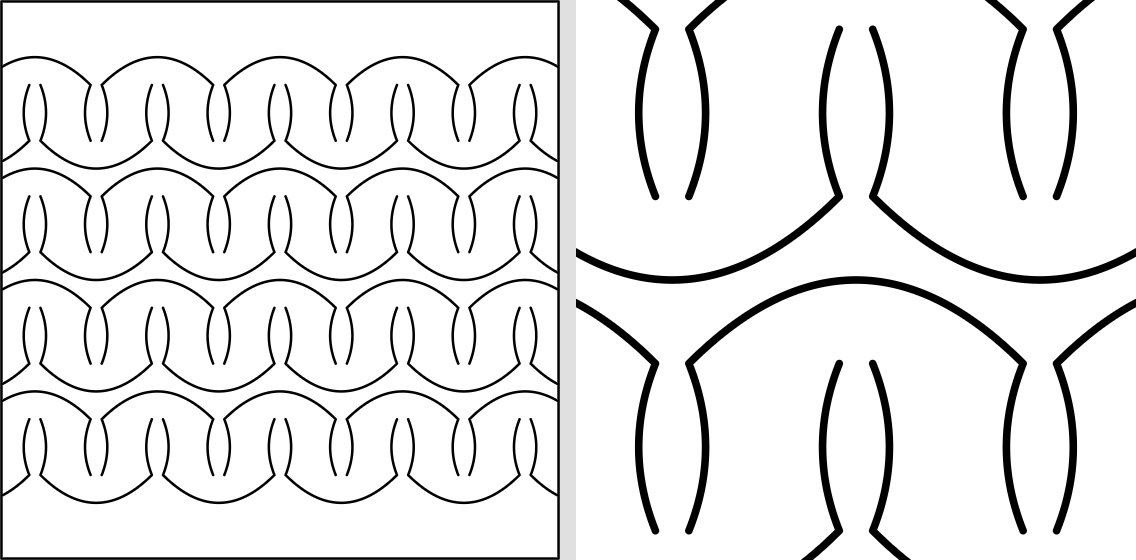
Left: the whole. Right: its middle third, enlarged.
This pattern is drawn by a Shadertoy shader. Its source:

```glsl
#define SPAN 10.052       // canvas width in pattern units
#define FRAME 5.0         // half side of the square frame
#define ROWS 4
#define ROW_PITCH 2.0
#define ARCH_PITCH 2.2
#define LINE_WIDTH 0.0455
#define INK vec3(0.0)
#define PAPER vec3(1.0)

// Distance to the curve (t, height - bend * t^2) for |t| <= reach
float sdParabola(vec2 p, float height, float bend, float reach) {
    float t = clamp(p.x, -reach, reach);
    for (int i = 0; i < 5; i++) {
        vec2 offset = vec2(t, height - bend * t * t) - p;
        vec2 tangent = vec2(1.0, -2.0 * bend * t);
        t = clamp(t - dot(offset, tangent) / dot(tangent, tangent), -reach, reach);
    }
    return length(vec2(t, height - bend * t * t) - p);
}

// Folds x into cells of the given pitch, centred on zero
float repeatX(float x, float pitch) {
    return mod(x + 0.5 * pitch, pitch) - 0.5 * pitch;
}

// One row: upper arches, staggered lower arches, paired side strokes
float sdLoopRow(vec2 p) {
    float halfPitch = 0.5 * ARCH_PITCH;
    vec2 upper = vec2(repeatX(p.x, ARCH_PITCH), p.y);
    vec2 lower = vec2(repeatX(p.x - halfPitch, ARCH_PITCH), -p.y);
    vec2 side = vec2(p.y, abs(repeatX(p.x, halfPitch)));
    float arches = min(sdParabola(upper, 1.0, 0.5, 1.0),
                       sdParabola(lower, 1.0, 0.5, 1.0));
    return min(arches, sdParabola(side, 0.2, 0.4, 0.5));
}

float sdBox(vec2 p, float halfSide) {
    vec2 q = abs(p) - halfSide;
    return length(max(q, 0.0)) + min(max(q.x, q.y), 0.0);
}

void mainImage(out vec4 fragColor, in vec2 fragCoord) {
    float pixel = SPAN / min(iResolution.x, iResolution.y);
    vec2 p = (fragCoord - 0.5 * iResolution.xy) * pixel;

    // Stacked rows, centred vertically
    float loops = SPAN;
    for (int row = 0; row < ROWS; row++) {
        float centre = (float(row) - 0.5 * float(ROWS - 1)) * ROW_PITCH;
        loops = min(loops, sdLoopRow(p - vec2(0.0, centre)));
    }

    // Frame, with the rows clipped to its inside
    float box = sdBox(p, FRAME);
    float stroke = min(max(loops, box), abs(box)) - 0.5 * LINE_WIDTH;

    float coverage = clamp(0.5 - stroke / pixel, 0.0, 1.0);
    fragColor = vec4(mix(PAPER, INK, coverage), 1.0);
}
```
